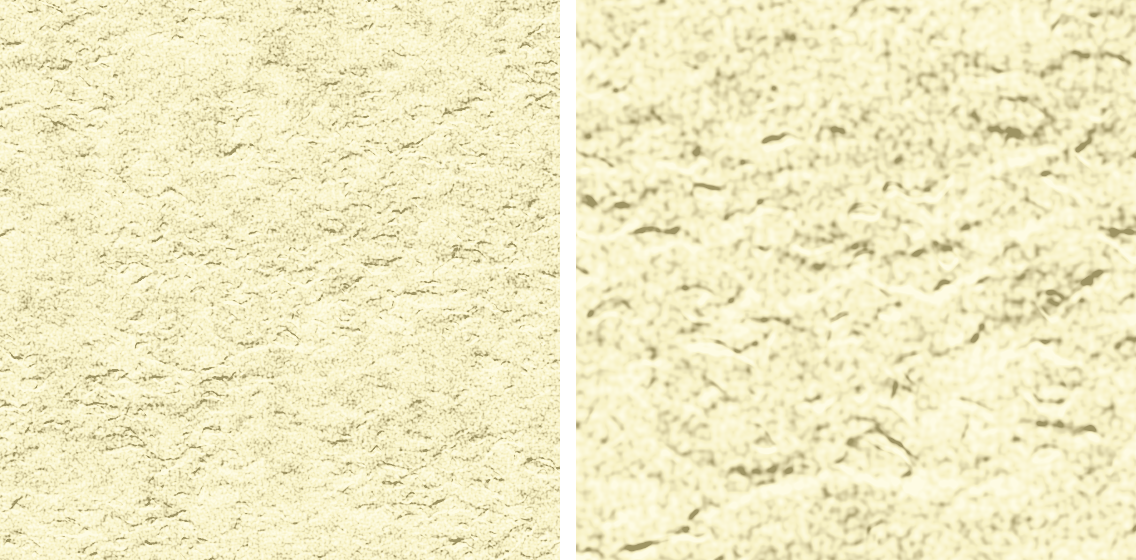
Left: the whole. Right: its middle third, enlarged.
This texture is drawn by a WebGL 2 fragment shader. Its source:

```glsl
#version 300 es
precision highp float;
// Cream trowelled stucco: torn dents, curved scrapes and sandy grain lit from above.

uniform vec2 u_resolution;
out vec4 fragColor;

const float TAU = 6.2831853;
const vec2 LIGHT_DIR = vec2(-0.26, 0.966);
const float SLOPE_STEP = 0.0016;
const float SCRAPE_CELLS = 9.0;

// Two random values in 0..1 for a lattice cell
vec2 hash2(vec2 cell, uint seed) {
    uvec2 v = uvec2(ivec2(cell)) * 1664525u + 1013904223u + seed * 747796405u;
    v.x += v.y * 1664525u;
    v.y += v.x * 1664525u;
    v ^= v >> 16u;
    v.x += v.y * 1664525u;
    v.y += v.x * 1664525u;
    v ^= v >> 16u;
    return vec2(v >> 8u) / 16777216.0;
}

float cornerSlope(vec2 cell, vec2 offset, uint seed) {
    float angle = TAU * hash2(cell, seed).x;
    return dot(vec2(cos(angle), sin(angle)), offset);
}

// Gradient noise, roughly -0.7..0.7
float gradientNoise(vec2 p, uint seed) {
    vec2 i = floor(p), f = p - i;
    vec2 u = f * f * f * (f * (f * 6.0 - 15.0) + 10.0);
    vec2 x = vec2(1.0, 0.0), y = vec2(0.0, 1.0);
    float low = mix(cornerSlope(i, f, seed), cornerSlope(i + x, f - x, seed), u.x);
    float high = mix(cornerSlope(i + y, f - y, seed), cornerSlope(i + 1.0, f - 1.0, seed), u.x);
    return mix(low, high, u.y);
}

vec2 warp(vec2 p, float frequency, float amount, uint seed) {
    vec2 q = p * frequency;
    return p + amount * vec2(gradientNoise(q, seed), gradientNoise(q, seed + 1u));
}

// Depth of one curved groove, steep on its upper wall and soft below
float arcGroove(vec2 q, float radius, float middle, float span) {
    float side = sign(sin(middle));
    float d = (length(q) - radius) * side;
    float width = d > 0.0 ? 0.04 : 0.11;
    vec2 axis = vec2(cos(middle), sin(middle));
    float turn = acos(clamp(dot(q, axis) / max(length(q), 1e-4), -1.0, 1.0));
    float reach = 1.0 - smoothstep(span * 0.45, span, turn);
    return exp(-d * d / (width * width)) * reach;
}

// Deepest scattered groove around p
float scrapes(vec2 p, uint seed) {
    vec2 q = p * SCRAPE_CELLS, cell = floor(q);
    float depth = 0.0;
    for (int y = -1; y <= 1; y++)
    for (int x = -1; x <= 1; x++) {
        vec2 id = cell + vec2(x, y);
        vec2 center = id + hash2(id, seed);
        vec2 shape = hash2(id, seed + 1u);
        vec2 pose = hash2(id, seed + 2u);
        float middle = TAU * 0.25 + (pose.x - 0.5) * 1.8;
        middle += pose.y < 0.35 ? TAU * 0.5 : 0.0;
        float radius = mix(0.2, 0.78, shape.x);
        float span = mix(0.5, 1.25, shape.y);
        float strength = mix(0.55, 1.1, fract(pose.y * 7.0));
        depth = max(depth, strength * arcGroove(q - center, radius, middle, span));
    }
    return depth;
}

// Flat-bottomed hollows with crisp rims
float dents(vec2 p, vec2 frequency, float low, float high, uint seed) {
    return smoothstep(low, high, gradientNoise(p * frequency, seed));
}

float surfaceHeight(vec2 p) {
    float patches = mix(0.4, 1.1, smoothstep(-0.25, 0.2, gradientNoise(p * 5.0, 3u)));
    vec2 q = warp(warp(p, 15.0, 0.014, 5u), 75.0, 0.005, 8u);
    float broken = smoothstep(-0.28, 0.08, gradientNoise(q * 30.0, 11u));
    float grooves = max(scrapes(q, 20u), scrapes(q + 0.37, 30u));
    grooves = max(grooves, 0.8 * scrapes(q * 1.6, 35u));
    float depth = grooves * broken * mix(0.6, 1.0, patches);
    depth += 0.8 * patches * dents(q, vec2(17.0, 27.0), 0.09, 0.27, 41u);
    depth += 0.7 * patches * dents(q, vec2(46.0, 64.0), 0.16, 0.4, 43u);
    depth += 0.9 * gradientNoise(q * vec2(16.0, 22.0), 45u);
    return -depth;
}

float sandGrain(vec2 p) {
    return 0.85 * gradientNoise(p * 157.0, 51u)
         + 0.85 * gradientNoise(p * 223.0, 53u)
         + 0.35 * gradientNoise(p * vec2(53.0, 79.0), 55u);
}

// Broad soft shading of the uneven wall
float undulation(vec2 p) {
    return 0.7 * gradientNoise(p * 6.0, 61u)
         + 0.9 * gradientNoise(p * vec2(15.0, 21.0), 63u)
         + 0.9 * gradientNoise(p * vec2(29.0, 41.0), 65u);
}

float ramp(float from, float to, float v) {
    return clamp((v - from) / (to - from), 0.0, 1.0);
}

// Plaster colour from deep shadow to highlight
vec3 plasterTone(float light) {
    vec3 c = mix(vec3(0.62, 0.58, 0.39), vec3(0.82, 0.78, 0.60), ramp(-2.7, -1.75, light));
    c = mix(c, vec3(0.91, 0.88, 0.71), ramp(-1.75, -1.0, light));
    c = mix(c, vec3(0.97, 0.945, 0.765), ramp(-1.0, -0.35, light));
    c = mix(c, vec3(0.98, 0.96, 0.815), ramp(-0.35, 0.4, light));
    return mix(c, vec3(0.995, 0.985, 0.89), ramp(0.4, 1.8, light));
}

void main() {
    vec2 p = gl_FragCoord.xy / u_resolution.y;
    vec2 halfStep = LIGHT_DIR * SLOPE_STEP;
    float relief = surfaceHeight(p - halfStep) - surfaceHeight(p + halfStep);
    float light = 3.3 * relief + 2.4 * sandGrain(p) + undulation(p) - 0.12;
    fragColor = vec4(plasterTone(light), 1.0);
}
```
